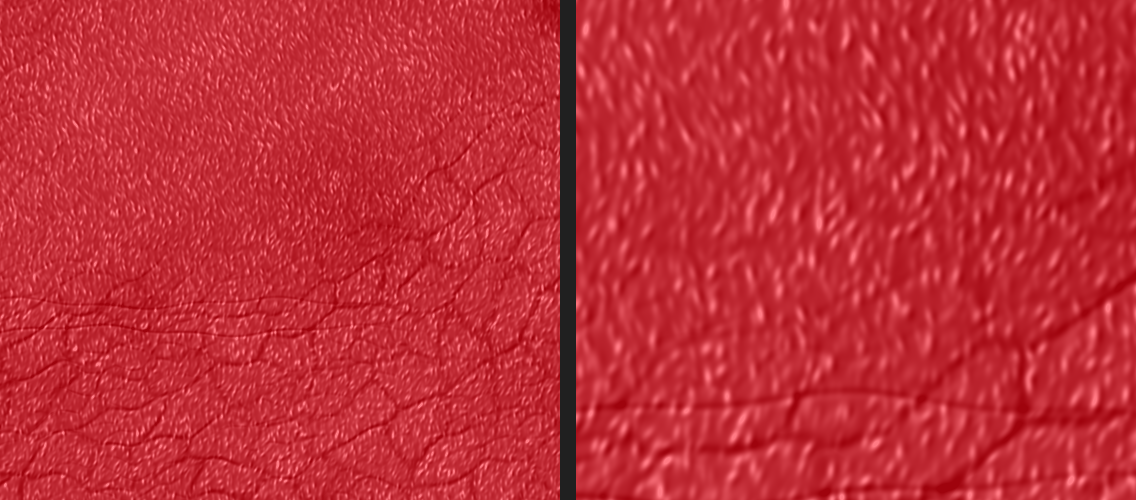
Left, the full canvas; right, a detail of the centre.
This texture is drawn by a WebGL 1 fragment shader. Its source:

```glsl
precision highp float;
// Red creased leather: glinting fine grain over a network of soft wrinkles.
uniform vec2 u_resolution;

// Colours
const vec3 DEEP_RED = vec3(0.69, 0.09, 0.13);
const vec3 PINK_GLINT = vec3(0.99, 0.45, 0.49);

// Tones, as positions between the two colours
const float BASE_TONE = 0.16;
const float GLINT_TONE = 0.92;
const float COARSE_GLINT_TONE = 0.40;
const float PIT_TONE = 0.20;
const float GROOVE_TONE = 0.42;
const float RIDGE_TONE = 0.20;
const float PATCH_TONE = 0.06;

// Sizes, in counts or lengths per canvas width
const vec2 GRAIN_CELLS = vec2(104.0, 84.0);
const vec2 COARSE_CELLS = vec2(74.0, 60.0);
const vec2 GLINT_RADII = vec2(0.42, 0.23);
const vec2 CREASE_CELLS = vec2(8.0, 16.0);
const vec2 LIGHT_OFFSET = vec2(-0.0030, 0.0036);

vec2 hash2(vec2 p) {
  vec2 k = vec2(dot(p, vec2(127.1, 311.7)), dot(p, vec2(269.5, 183.3)));
  return fract(sin(k) * 43758.545);
}

// Layered sines, roughly -1 to 1
float softPatches(vec2 p) {
  float s = sin(p.x * 1.3 + 2.0 * sin(p.y * 0.9));
  s += sin(p.y * 1.7 + 1.6 * sin(p.x * 1.1 + 1.0));
  s += 0.7 * sin(p.x * 2.9 - p.y * 2.3 + 1.5 * sin(p.y * 1.9));
  return s / 2.7;
}

// Scattered elongated bumps: x is the lit side, y the shaded pit beside it
vec2 grain(vec2 p, float heading) {
  vec2 cell = floor(p);
  vec2 lit = vec2(0.0);
  for (int j = -1; j <= 1; j++) {
    for (int i = -1; i <= 1; i++) {
      vec2 id = cell + vec2(float(i), float(j));
      vec2 rnd = hash2(id);
      vec2 d = p - id - 0.1 - 0.8 * rnd;
      vec2 look = hash2(id + 57.0);
      float a = heading + 1.1 * (look.x - 0.5);
      vec2 axis = vec2(cos(a), sin(a));
      vec2 side = vec2(-axis.y, axis.x);
      vec2 q = vec2(dot(d, axis), dot(d, side)) / GLINT_RADII;
      vec2 shade = q - vec2(0.0, -1.7);
      float strength = 0.2 + 0.9 * look.y * look.y;
      lit += strength * vec2(exp(-dot(q, q)), exp(-dot(shade, shade)));
    }
  }
  return lit;
}

// Cellular noise: one on cell borders, falling to zero inside
float cellBorder(vec2 p, float width) {
  vec2 cell = floor(p);
  float nearest = 8.0;
  float second = 8.0;
  for (int j = -1; j <= 1; j++) {
    for (int i = -1; i <= 1; i++) {
      vec2 id = cell + vec2(float(i), float(j));
      float d = length(id + hash2(id) - p);
      second = min(second, max(nearest, d));
      nearest = min(nearest, d);
    }
  }
  float e = (second - nearest) / width;
  return exp(-e * e);
}

// A long wavy fold running across the hide
float longFold(vec2 p, float level) {
  float wave = 0.008 * sin(p.x * 13.0 + level * 40.0) + 0.003 * sin(p.x * 41.0);
  float d = (p.y - level - wave) / 0.0026;
  return exp(-d * d) * smoothstep(0.85, 0.45, p.x);
}

// Depth of the wrinkles, bent so that they climb to the right
float creases(vec2 p) {
  vec2 w = p + 0.010 * sin(p.yx * 24.0 + vec2(0.0, 2.0));
  w += 0.004 * sin(p.yx * 67.0 + vec2(1.0, 4.0));
  vec2 bent = vec2(w.x + 0.5 * w.y, w.y - w.x * (0.32 + 0.40 * w.y));
  float wide = cellBorder(bent * CREASE_CELLS, 0.11);
  float fine = cellBorder(bent * CREASE_CELLS * vec2(2.3, 2.0) + 9.0, 0.16);
  float reach = p.y - 0.40 * smoothstep(0.5, 1.0, p.x);
  float mask = 0.10 + 0.90 * smoothstep(0.52, 0.28, reach);
  mask = max(mask, 0.45 * smoothstep(0.24, 0.02, p.x));
  float wear = 0.70 + 0.45 * softPatches(p * 13.0);
  float folds = longFold(p, 0.303) + 0.8 * longFold(p, 0.352);
  return mask * (wide * wear + 0.50 * fine * (1.3 - wear)) + 0.6 * folds;
}

void main() {
  vec2 p = gl_FragCoord.xy / u_resolution.x;

  // Wrinkles: a dark groove with a lit shoulder
  float groove = creases(p);
  float ridge = creases(p + LIGHT_OFFSET);

  // Grain stands upright at the top and leans over near the creases
  float heading = mix(1.15, 1.80, smoothstep(0.15, 0.65, p.y - 0.2 * p.x));
  vec2 warped = p + 0.003 * sin(p.yx * 47.0);
  vec2 small = grain(warped * GRAIN_CELLS, heading);
  vec2 coarse = grain(warped * COARSE_CELLS + 31.0, heading);
  float density = 0.92 + 0.28 * softPatches(p * 17.0 + 3.0);
  density *= 1.0 + 0.55 * ridge - 0.5 * groove;
  float glints = GLINT_TONE * small.x + COARSE_GLINT_TONE * coarse.x;
  float pits = PIT_TONE * (small.y + 0.6 * coarse.y);

  // Broad light over the hide, with a dim upper right corner
  float broad = PATCH_TONE * softPatches(p * 5.0 + 1.0);
  vec2 dip = (p - vec2(0.62, 0.52)) / vec2(0.16, 0.12);
  broad -= 0.09 * exp(-dot(dip, dip));
  vec2 corner = p - vec2(1.0, u_resolution.y / u_resolution.x);
  broad -= 0.35 * smoothstep(0.09, 0.0, length(corner));

  float tone = BASE_TONE + broad + density * glints - pits;
  tone += RIDGE_TONE * ridge - GROOVE_TONE * groove;
  tone = clamp(tone, -0.22, 1.08);
  gl_FragColor = vec4(mix(DEEP_RED, PINK_GLINT, tone), 1.0);
}
```
